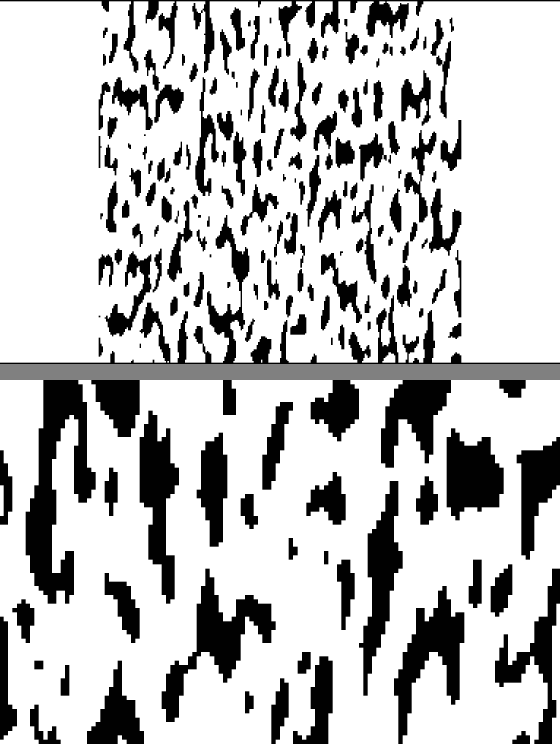
Top: the whole. Bottom: its middle third, enlarged.
Reproduce this texture procedurally as a WebGL 1 fragment shader.

```glsl
precision highp float;

uniform vec2 u_resolution;

float hash(vec2 p) {
    vec3 q = fract(vec3(p.xyx) * vec3(0.1031, 0.1030, 0.0973));
    q += dot(q, q.yzx + 33.33);
    return fract((q.x + q.y) * q.z);
}

// Slope of a random unit gradient at a lattice corner
float corner(vec2 lattice, vec2 offset) {
    float angle = 6.2832 * hash(lattice + 200.0);
    return dot(vec2(cos(angle), sin(angle)), offset);
}

float gradientNoise(vec2 p) {
    vec2 i = floor(p);
    vec2 f = p - i;
    vec2 w = f * f * f * (f * (f * 6.0 - 15.0) + 10.0);
    vec2 e = vec2(1.0, 0.0);
    float low = mix(corner(i, f), corner(i + e.xy, f - e.xy), w.x);
    float high = mix(corner(i + e.yx, f - e.yx), corner(i + e.xx, f - e.xx), w.x);
    return mix(low, high, w.y);
}

// Upright, slightly leaning flecks from three stretched octaves
float flecks(vec2 p) {
    p.x -= 0.06 * p.y;
    vec2 q = p * vec2(38.0, 13.0);
    float n = gradientNoise(q);
    n += 0.45 * gradientNoise(q * 1.8 + vec2(17.3, 41.7));
    n += 0.30 * gradientNoise(q * 0.5 + vec2(63.1, 9.4));
    return step(0.16, n);
}

// Coarse cells: a square fleck panel between two full-width rules
float ink(vec2 p) {
    vec2 cell = floor(p * 249.0) + 0.5;
    float panel = step(abs(cell.x), 124.0);
    float rules = step(123.9, abs(cell.y - 124.5));
    return max(rules, panel * flecks(cell / 249.0));
}

void main() {
    // Average nine samples per pixel to smooth the cell edges
    float coverage = 0.0;
    for (int y = -1; y <= 1; y++) {
        for (int x = -1; x <= 1; x++) {
            vec2 point = gl_FragCoord.xy + vec2(float(x), float(y)) / 3.0;
            point.x -= 0.5 * u_resolution.x;
            coverage += ink(point / u_resolution.y) / 9.0;
        }
    }
    vec3 paper = vec3(1.0);
    vec3 black = vec3(0.005);
    gl_FragColor = vec4(mix(paper, black, coverage), 1.0);
}
```
